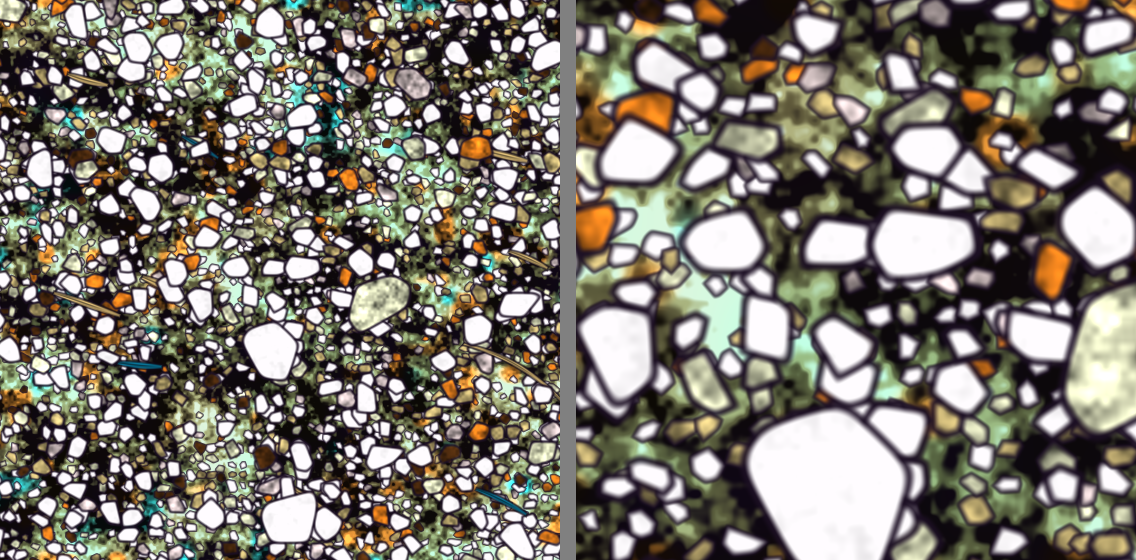
Left: the whole. Right: its middle third, enlarged.
A three.js fragment shader for this texture:

```glsl
// Thin section of a sandstone: bright angular grains with violet-black rims
// in a mottled olive matrix, plus coloured minerals and thin mica flakes.
// Jittered grids of random convex polygons are painted over value noise.
varying vec2 vUv;

#define TILT -0.38
#define SOFT 0.0024
#define RIM_WIDTH 0.0065
#define MATRIX_LEVEL 0.44
#define MOTTLE_GAIN 1.55
#define PATCH_GAIN 1.25
#define WHITE vec3(1.0, 0.99, 1.0)
#define RIM_COLOR vec3(0.11, 0.06, 0.14)
#define OLIVE vec3(0.38, 0.35, 0.23)
#define PALE vec3(0.70, 0.69, 0.49)
#define ORANGE vec3(0.80, 0.44, 0.10)
#define TEAL vec3(0.06, 0.62, 0.66)

vec4 hash4(vec2 p) {
  vec4 h = fract(p.xyxy * vec4(0.1031, 0.1030, 0.0973, 0.1099));
  h += dot(h, h.wzxy + 33.33);
  return fract((h.xxyz + h.yzzw) * h.zywx);
}

float noise(vec2 p) {
  vec2 i = floor(p), f = fract(p);
  f = f * f * (3.0 - 2.0 * f);
  float low = mix(hash4(i).x, hash4(i + vec2(1.0, 0.0)).x, f.x);
  float high = mix(hash4(i + vec2(0.0, 1.0)).x, hash4(i + 1.0).x, f.x);
  return mix(low, high, f.y);
}

// Coordinates of p in a frame turned by angle a
vec2 turn(vec2 p, float a) {
  float c = cos(a), s = sin(a);
  return vec2(c * p.x + s * p.y, c * p.y - s * p.x);
}

// Rounded convex polygon: smooth maximum of random half planes
float polygonDistance(vec2 q, float radius, float stretch, float seed) {
  float k = 9.0 / radius, sum = 0.0;
  for (int i = 0; i < 6; i++) {
    vec4 h = hash4(vec2(float(i) + 3.0, seed * 97.0));
    float a = (float(i) + 0.65 * h.x) * 1.0472;
    vec2 dir = vec2(cos(a), sin(a));
    float reach = radius * length(dir * vec2(stretch, 1.0 / stretch)) * (0.78 + 0.4 * h.y);
    sum += exp(min((dot(q, dir) - reach) * k, 60.0));
  }
  return log(sum) / k;
}

// Mottled matrix with dark patches, warm stains and teal spots
vec3 matrixColor(vec2 p, float mottle) {
  vec2 s = turn(p, TILT);
  float cloud = 0.6 * noise(s * vec2(7.0, 13.0) + 4.0) + 0.4 * noise(s * vec2(18.0, 30.0) + 9.0);
  float t = MATRIX_LEVEL + MOTTLE_GAIN * (mottle - 0.5) + PATCH_GAIN * (cloud - 0.5);
  vec3 dark = mix(vec3(0.05, 0.035, 0.01), vec3(0.06, 0.025, 0.08), noise(p * 16.0 + 31.0));
  vec3 col = mix(dark, OLIVE, smoothstep(0.18, 0.48, t));
  col = mix(col, PALE, smoothstep(0.46, 0.70, t));
  col = mix(col, vec3(0.90, 0.95, 0.86), smoothstep(0.70, 0.95, t));
  float light = dot(col, vec3(0.33));
  col *= mix(vec3(1.0), vec3(0.84, 1.07, 1.05), noise(p * 13.0 + 57.0));
  col = mix(col, ORANGE * light * 2.0, 0.75 * smoothstep(0.66, 0.86, noise(p * 24.0 + 71.0)));
  return mix(col, TEAL * light * 1.9, 0.8 * smoothstep(0.76, 0.92, noise(p * 15.0 + 93.0)));
}

vec3 mineralColor(float pick, float mottle) {
  vec3 c = vec3(0.80, 0.81, 0.68);
  c = mix(c, vec3(0.68, 0.61, 0.40), step(0.35, pick));
  c = mix(c, vec3(0.74, 0.68, 0.68), step(0.62, pick));
  c = mix(c, ORANGE, step(0.76, pick));
  c = mix(c, vec3(0.27, 0.15, 0.05), step(0.88, pick));
  return c * (1.0 + 1.7 * (mottle - 0.5));
}

// One layer of n by n cells, each holding at most one grain
vec3 paintGrains(vec3 col, vec2 p, float n, float share, float whiteShare, float size, float mottle) {
  float rim = min(RIM_WIDTH, 0.2 / n);
  for (int j = -1; j <= 1; j++) for (int i = -1; i <= 1; i++) {
    vec2 cell = floor(p * n) + vec2(float(i), float(j));
    vec4 a = hash4(cell + n * 17.0), b = hash4(cell + n * 29.0 + 5.0);
    if (a.x > share * (0.5 + noise(cell / n * 9.0 + 11.0))) continue;
    vec2 q = turn(p - (cell + 0.5 + 0.6 * (a.yz - 0.5)) / n, TILT + 2.2 * (b.x - 0.5));
    float d = polygonDistance(q, size / n * mix(0.6, 1.3, b.z), mix(1.0, 1.55, b.y), a.w);
    vec3 fill = mineralColor(fract(b.w * 37.0), mottle);
    if (b.w < whiteShare) fill = WHITE - 0.25 * max(0.42 - mottle, 0.0);
    col = mix(col, RIM_COLOR, 0.85 * (1.0 - smoothstep(0.3 * rim, rim, d)));
    col = mix(col, fill, 1.0 - smoothstep(-SOFT, SOFT, d));
  }
  return col;
}

// Long, slightly bent mica flakes lying along the bedding
vec3 paintFlakes(vec3 col, vec2 p, float n, float share) {
  for (int j = -1; j <= 1; j++) for (int i = -1; i <= 1; i++) {
    vec2 cell = floor(p * n) + vec2(float(i), float(j));
    vec4 a = hash4(cell + 211.0), b = hash4(cell + 307.0);
    if (a.x > share) continue;
    vec2 q = turn(p - (cell + 0.2 + 0.6 * a.yz) / n, TILT + 0.6 * (b.x - 0.5));
    q.y += (b.y - 0.5) * 3.0 * q.x * q.x;
    float halfLength = mix(0.18, 0.55, b.z * b.z) / n;
    float taper = 1.0 - 0.6 * pow(min(abs(q.x) / halfLength, 1.0), 2.0);
    float d = max(abs(q.y) - mix(0.002, 0.006, a.w) * taper, abs(q.x) - halfLength);
    vec3 fill = mix(vec3(0.80, 0.68, 0.43), vec3(0.03, 0.42, 0.55), step(0.72, b.w));
    fill *= 0.55 + 0.75 * noise(q * vec2(25.0, 420.0));
    col = mix(col, RIM_COLOR * 0.6, 0.8 * (1.0 - smoothstep(0.001, 0.005, d)));
    col = mix(col, fill, 1.0 - smoothstep(-SOFT, SOFT, d));
  }
  return col;
}

void main() {
  vec2 p = vUv;
  float mottle = 0.4 * noise(p * 48.0) + 0.35 * noise(p * 97.0 + 13.0) + 0.25 * noise(p * 185.0 + 41.0);
  vec3 col = matrixColor(p, mottle);
  col = paintGrains(col, p, 57.0, 0.50, 0.45, 0.34, mottle);
  col = paintGrains(col, p, 33.0, 0.38, 0.62, 0.38, mottle);
  col = paintFlakes(col, p, 5.0, 0.38);
  col = paintGrains(col, p, 18.0, 0.24, 0.76, 0.34, mottle);
  col = paintGrains(col, p, 7.0, 0.06, 0.80, 0.25, mottle);
  gl_FragColor = vec4(clamp(col, 0.0, 1.0), 1.0);
}
```
